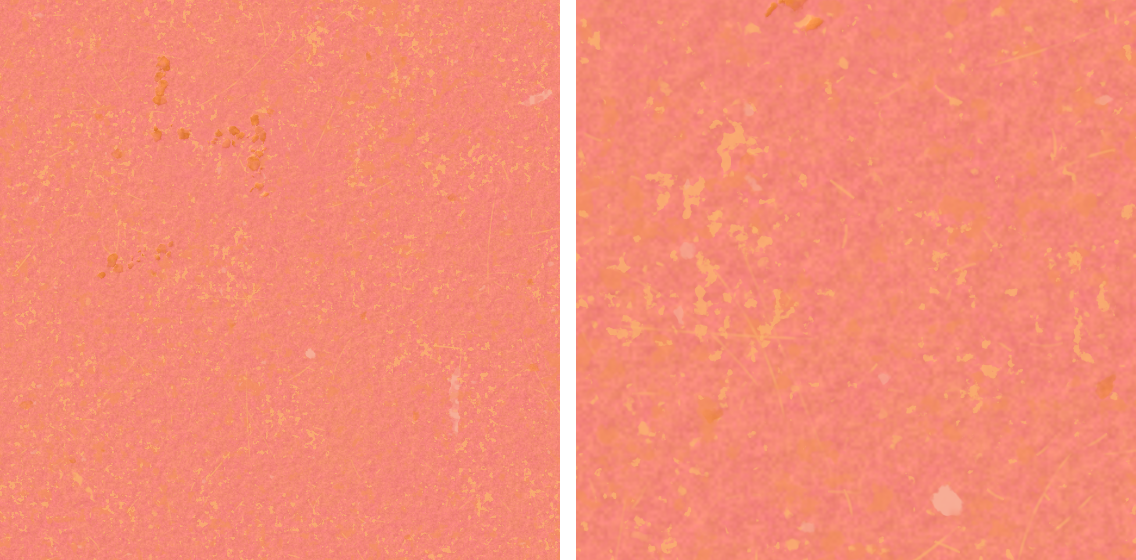
Left, the full canvas; right, a detail of the centre.
Reproduce this texture procedurally as a Shadertoy shader.

```glsl
// Weathered salmon paint with fine scratches, pale scuffs and clustered orange rust chips.

const vec3 SALMON = vec3(0.962, 0.532, 0.464);
const vec3 ROSE = vec3(0.955, 0.505, 0.51);
const vec3 ORANGE = vec3(0.955, 0.565, 0.35);
const vec3 RUST = vec3(0.92, 0.51, 0.22);
const vec3 STRAW = vec3(0.985, 0.71, 0.43);
const vec3 PALE = vec3(0.97, 0.68, 0.59);

float hash(vec2 p) {
    vec3 q = fract(p.xyx * vec3(0.1031, 0.1030, 0.0973));
    q += dot(q, q.yzx + 33.33);
    return fract((q.x + q.y) * q.z);
}

vec2 hash2(vec2 p) { return vec2(hash(p), hash(p + 57.3)); }

float noise(vec2 p) {
    vec2 i = floor(p), f = fract(p);
    f = f * f * (3.0 - 2.0 * f);
    return mix(mix(hash(i), hash(i + vec2(1, 0)), f.x),
               mix(hash(i + vec2(0, 1)), hash(i + vec2(1, 1)), f.x), f.y);
}

float fbm(vec2 p) {
    float sum = 0.0, amp = 0.533;
    for (int i = 0; i < 4; i++) {
        sum += amp * noise(p);
        p = mat2(1.6, 1.2, -1.2, 1.6) * p + 7.1;
        amp *= 0.5;
    }
    return sum;
}

float fill(float d, float soft) { return 1.0 - smoothstep(-soft, soft, d); }

// Tapered, bowed stroke from a to b
float stroke(vec2 p, vec2 a, vec2 b, float bend, float width, float soft) {
    vec2 dir = b - a;
    float len = length(dir);
    dir /= len;
    float t = dot(p - a, dir) / len;
    float arch = 4.0 * t * (1.0 - t);
    float y = abs(dot(p - a, vec2(-dir.y, dir.x)) - bend * len * arch);
    float w = width * sqrt(max(arch, 0.0));
    return (1.0 - smoothstep(max(w - soft, 0.0), w + soft, y)) * smoothstep(0.0, 0.12, arch);
}

// One random short scratch per occupied cell
float nicks(vec2 p, float cells, float density, float soft) {
    vec2 id = floor(p * cells), f = fract(p * cells) - 0.5;
    float angle = 6.2832 * hash(id + cells);
    vec2 reach = vec2(cos(angle), sin(angle)) * mix(0.12, 0.38, hash(id + 3.7));
    vec2 c = (hash2(id + 11.0) - 0.5) * 0.2;
    float bend = 0.16 * (hash(id + 5.0) - 0.5);
    return stroke(f, c - reach, c + reach, bend, 0.0005 * cells, soft * cells)
         * step(hash(id + 23.0), density) * mix(0.3, 1.0, hash(id + 41.0));
}

// One random spot per occupied cell
float spots(vec2 p, float cells, float density, float radius, float soft) {
    vec2 id = floor(p * cells), f = fract(p * cells) - 0.5;
    vec2 q = f - (hash2(id + cells) - 0.5) * 0.45;
    q.x *= mix(0.7, 1.4, hash(id + 8.0));
    float r = radius * cells * mix(0.4, 1.0, hash(id + 2.0));
    return fill(length(q) - r, soft * cells) * step(hash(id + 31.0 + cells), density);
}

// Chips along a segment: signed distance and offset from the nearest chip
vec3 chips(vec3 nearest, vec2 p, vec2 a, vec2 b, float spread) {
    for (int i = 0; i < 18; i++) {
        vec2 key = vec2(float(i) * 3.1, a.x * 90.0);
        vec2 c = mix(a, b, (float(i) + hash(key)) / 18.0);
        vec2 q = p - c - (hash2(key + 9.0) - 0.5) * spread;
        float size = hash(key + 4.0);
        float d = length(q) - mix(0.002, 0.012, size * size);
        if (d < nearest.x) nearest = vec3(d, q);
    }
    return nearest;
}

void mainImage(out vec4 fragColor, in vec2 fragCoord) {
    vec2 uv = fragCoord / iResolution.xy;
    float soft = max(1.0 / iResolution.y, 0.0012);
    vec2 ragged = uv + 0.014 * (vec2(fbm(uv * 90.0), fbm(uv * 90.0 + 40.0)) - 0.5);
    float wear = fbm(uv * 6.0 + 13.0);
    float breaks = smoothstep(0.25, 0.65, noise(uv * 120.0));

    // Mottled paint, relief and grain
    float tone = 0.55 * fbm(uv * 5.0) + 1.3 * fbm(uv * 80.0) - 0.925;
    vec3 col = SALMON + tone * vec3(0.0, 0.045, -0.035);
    float relief = fbm(uv * 90.0) - fbm(uv * 90.0 + vec2(-0.3, 0.3));
    float grain = noise(uv * 470.0) + 0.7 * noise(uv * 290.0 + 9.0) - 0.85;
    col += 0.065 * relief + 0.042 * grain;
    col += (noise(uv * 430.0 + 70.0) - 0.5) * vec3(0.0, 0.03, -0.035);

    // Orange staining and rosy bloom
    float stain = smoothstep(0.61, 0.76, fbm(uv * 68.0 + 5.0) + 0.3 * (wear - 0.5));
    col = mix(col, ORANGE, 0.6 * stain);
    float bloom = 1.0 - smoothstep(0.03, 0.17, length((uv - vec2(0.43, 0.74)) * vec2(0.7, 1.0)));
    col = mix(col, ROSE, 0.4 * bloom * smoothstep(0.3, 0.65, fbm(uv * 45.0)));

    // Long random scratches
    float scratches = 0.0;
    for (int i = 0; i < 44; i++) {
        vec2 key = vec2(float(i) * 2.7, 71.0);
        vec2 a = hash2(key);
        float angle = 6.2832 * hash(key + 6.0);
        vec2 b = a + vec2(cos(angle), sin(angle)) * mix(0.04, 0.22, hash(key + 2.0));
        float mark = stroke(uv, a, b, 0.16 * (hash(key + 3.0) - 0.5), 0.0005, soft);
        scratches = max(scratches, mark * mix(0.25, 0.65, hash(key + 8.0)));
    }
    col = mix(col, STRAW, scratches * mix(0.3, 1.0, breaks));

    // Short scratches, flecks and crumbs
    float nick = max(nicks(uv, 15.0, 0.5, soft), nicks(uv + 0.37, 33.0, 0.4, soft));
    col = mix(col, STRAW, 0.65 * nick * breaks);
    float fleck = max(spots(ragged, 95.0, 0.13, 0.0021, soft), spots(ragged, 42.0, 0.06, 0.0042, soft));
    col = mix(col, STRAW, 0.7 * fleck * smoothstep(0.3, 0.55, wear));
    float crumbs = smoothstep(0.69, 0.78, fbm(uv * 130.0) + 0.35 * (fbm(uv * 14.0) - 0.5));
    col = mix(col, STRAW, 0.7 * crumbs);
    col = mix(col, PALE, 0.6 * spots(ragged, 24.0, 0.09, 0.0045, soft));

    // Rust chips with lit rims
    vec3 chip = chips(vec3(1, 0, 0), ragged, vec2(0.28, 0.77), vec2(0.49, 0.745), 0.035);
    chip = chips(chip, ragged, vec2(0.455, 0.77), vec2(0.465, 0.65), 0.03);
    chip = chips(chip, ragged, vec2(0.19, 0.52), vec2(0.31, 0.56), 0.025);
    chip = chips(chip, ragged, vec2(0.285, 0.81), vec2(0.29, 0.9), 0.012);
    float rust = max(fill(chip.x, soft), 0.7 * spots(ragged, 13.0, 0.08, 0.008, soft));
    float rim = exp(-abs(chip.x) * 600.0) * dot(normalize(chip.yz + 0.00001), vec2(-0.6, 0.8));
    col = mix(col, RUST + 0.22 * (fbm(uv * 150.0) - 0.5), rust * mix(0.5, 0.9, breaks));
    col += rim * vec3(0.05, 0.08, 0.06);

    // Pale scuffs and straw scrapes
    float scuff = stroke(ragged, vec2(0.815, 0.22), vec2(0.818, 0.345), 0.04, 0.007, soft);
    scuff = max(scuff, stroke(ragged, vec2(0.93, 0.812), vec2(0.99, 0.835), 0.05, 0.008, soft));
    scuff = max(scuff, fill(length(ragged - vec2(0.555, 0.368)) - 0.008, soft));
    col = mix(col, PALE, scuff * mix(0.4, 0.95, breaks));
    float scrape = stroke(ragged, vec2(0.12, 0.165), vec2(0.17, 0.105), 0.05, 0.006, soft) * breaks;
    scrape = max(scrape, stroke(uv, vec2(0.772, 0.383), vec2(0.822, 0.378), 0.0, 0.001, soft));
    col = mix(col, STRAW, 0.75 * scrape);

    fragColor = vec4(clamp(col, 0.0, 1.0), 1.0);
}
```
